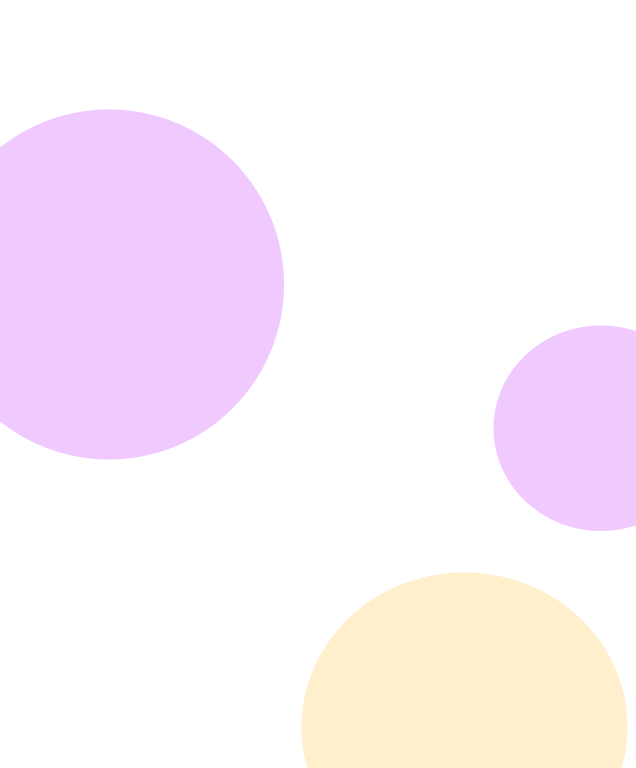
This background is drawn by a WebGL 1 fragment shader. Its source:

```glsl
precision highp float;

uniform vec2 u_resolution;

#define PAPER vec3(1.0)
#define LILAC vec3(0.943, 0.792, 1.0)
#define CREAM vec3(1.0, 0.937, 0.804)
// Discs: centre xy, radii zw, in units of the canvas height
#define LEFT_DISC vec4(0.1419, 0.6296, 0.2279, 0.2279)
#define RIGHT_DISC vec4(0.7826, 0.4424, 0.1400, 0.1338)
#define LOWER_DISC vec4(0.6048, 0.0534, 0.2122, 0.2012)

// Approximate signed distance to an ellipse, accurate near its edge
float ellipseDistance(vec2 point, vec4 disc) {
  float scaledRadius = length((point - disc.xy) / disc.zw);
  return (scaledRadius - 1.0) * min(disc.z, disc.w);
}

// Antialiased coverage across one pixel
float coverage(vec2 point, vec4 disc) {
  return clamp(0.5 - ellipseDistance(point, disc) * u_resolution.y, 0.0, 1.0);
}

void main() {
  vec2 point = gl_FragCoord.xy / u_resolution.y;

  vec3 color = PAPER;
  color = mix(color, LILAC, coverage(point, LEFT_DISC));
  color = mix(color, LILAC, coverage(point, RIGHT_DISC));
  color = mix(color, CREAM, coverage(point, LOWER_DISC));

  gl_FragColor = vec4(color, 1.0);
}
```
